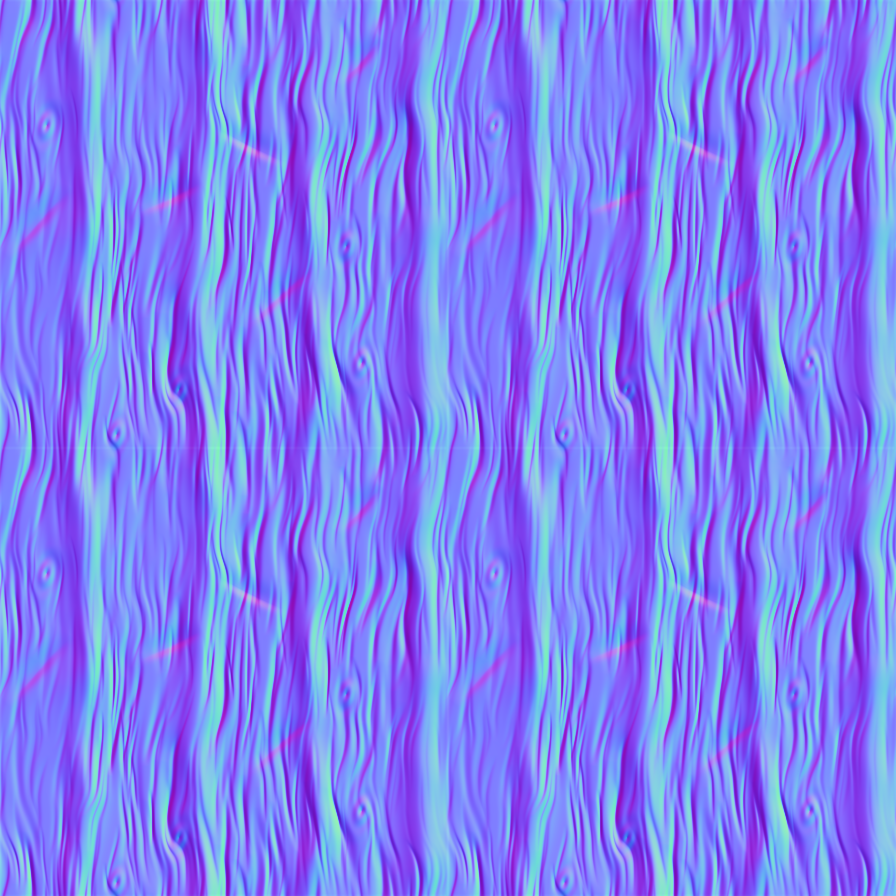
Write a Shadertoy shader that draws this texture map.

```glsl
// Tangent-space normal map of fissured tree bark, tiled two by two.
// A periodic height field of furrows, dense tapered fibres, knots and slanted
// splits is differentiated; the x slope goes to green, the y slope to red.

const vec2 KNOTS[5] = vec2[5](vec2(.104, .72), vec2(.26, .03), vec2(.40, .13),
                              vec2(.807, .19), vec2(.773, .45));
// Start and end of each split; its steep side lies to the right of travel.
const vec4 SPLITS[5] = vec4[5](vec4(.48, .71, .64, .64), vec4(.31, .53, .43, .59),
                               vec4(.57, .28, .70, .40), vec4(.03, .44, .13, .57),
                               vec4(.75, .82, .82, .91));

vec4 hash4(vec2 p) {
    vec4 q = fract(p.xyxy * vec4(.1031, .1030, .0973, .1099));
    q += dot(q, q.wzxy + 33.33);
    return fract((q.xxyz + q.yzzw) * q.zywx);
}

// Value noise that wraps after "period" cells
float noise(vec2 p, vec2 period) {
    p *= period;
    vec2 i = floor(p), f = p - i;
    f = f * f * f * (f * (f * 6. - 15.) + 10.);
    float a = hash4(mod(i, period)).x;
    float b = hash4(mod(i + vec2(1, 0), period)).x;
    float c = hash4(mod(i + vec2(0, 1), period)).x;
    float d = hash4(mod(i + 1., period)).x;
    return mix(mix(a, b, f.x), mix(c, d, f.x), f.y);
}

vec2 wrapDelta(vec2 d) { return fract(d + .5) - .5; }

// Long tapered ridges, one per grid cell, each leaning and bowing a little
float fibres(vec2 p, vec2 grid, float seed) {
    vec2 cell = floor(p * grid);
    float h = 0.;
    for (int y = -1; y <= 1; y++)
    for (int x = -1; x <= 1; x++) {
        vec2 id = cell + vec2(x, y);
        vec4 rnd = hash4(mod(id, grid) + seed);
        vec2 d = p * grid - id - rnd.xy;
        float t = d.y / mix(.5, 1., rnd.z);
        d.x -= (rnd.w - .35) * .7 * t + (rnd.z - .5) * .4 * t * t;
        float taper = max(1. - t * t, 0.);
        float lean = mix(-.4, .4, smoothstep(-.1, .1, d.x)) * (rnd.y - .3);
        float s = d.x / (mix(.11, .19, fract(rnd.w * 7.)) * (1. - lean));
        h += taper * sqrt(taper) * exp(-s * s) * mix(.4, 1., fract(rnd.x * 5.));
    }
    return h;
}

// Four vertical furrows, each wandering in its own way
float furrows(vec2 p) {
    float sum = 0.;
    for (int i = 0; i < 4; i++) {
        float k = float(i);
        float wander = noise(vec2(k * .25, p.y), vec2(4, 5)) - .5;
        float x = wrapDelta(vec2(p.x - .18 - .28 * k + .009 * k * k - .03 * wander, 0)).x;
        float s = x / mix(.028, .042, noise(vec2(k * .25, p.y + .37), vec2(4, 5)));
        sum += exp(-s * s) * mix(.6, 1.15, noise(vec2(k * .25, p.y + .61), vec2(4, 7)));
    }
    return sum;
}

float splits(vec2 p) {
    float h = 0.;
    for (int i = 0; i < 5; i++) {
        vec2 along = SPLITS[i].zw - SPLITS[i].xy;
        vec2 d = wrapDelta(p - .5 * (SPLITS[i].xy + SPLITS[i].zw));
        float len = length(along);
        along /= len;
        float t = dot(d, along) / (.6 * len);
        float s = dot(d, vec2(-along.y, along.x));
        s /= s < 0. ? .012 : .028;
        float fade = max(1. - t * t, 0.);
        h += fade * fade * exp(-s * s);
    }
    return h;
}

float barkHeight(vec2 p) {
    vec2 q = p;
    float rings = 0.;
    // Knots ring the surface and push the fibres aside
    for (int i = 0; i < 5; i++) {
        vec2 d = wrapDelta(p - KNOTS[i]);
        d.x -= .2 * d.y;
        float r = length(d * vec2(1, .55)) / .021;
        q.x -= d.x * .55 * exp(-r * r * .4);
        rings += cos(r * 5. + .8) * exp(-r * r);
    }
    q.x += .035 * (noise(p, vec2(5, 4)) - .5) + .016 * (noise(p + .3, vec2(10, 11)) - .5);

    float furrow = furrows(mix(p, q, .6));
    float rough = mix(.5, 1.15, smoothstep(.2, .65, noise(p + .17, vec2(7, 5))));
    rough *= 1. - .3 * min(furrow, 1.);
    float h = -.029 * furrow + .009 * noise(q, vec2(9, 4));
    h += rough * .0095 * fibres(q, vec2(12, 4), 41.);
    h += rough * .0085 * fibres(q, vec2(21, 6), 3.);
    h += rough * .0042 * fibres(q + .37, vec2(30, 8), 77.);
    return h + .0028 * rings + .009 * splits(q);
}

void mainImage(out vec4 fragColor, in vec2 fragCoord) {
    vec2 uv = 2. * fragCoord / iResolution.xy;
    vec2 p = fract(uv);

    // Central differences give the slopes
    vec2 e = vec2(.0015, 0);
    float slopeX = (barkHeight(p + e.xy) - barkHeight(p - e.xy)) / (2. * e.x);
    float slopeY = (barkHeight(p + e.yx) - barkHeight(p - e.yx)) / (2. * e.x);
    vec3 color = .5 + .5 * normalize(vec3(slopeY, slopeX, 1));

    // Faint seams where tiles meet
    vec2 seam = 1. - smoothstep(.001, .005, abs(wrapDelta(uv)));
    color += vec3(.02, .05, 0) * max(seam.x, .6 * seam.y);
    fragColor = vec4(color, 1);
}
```
